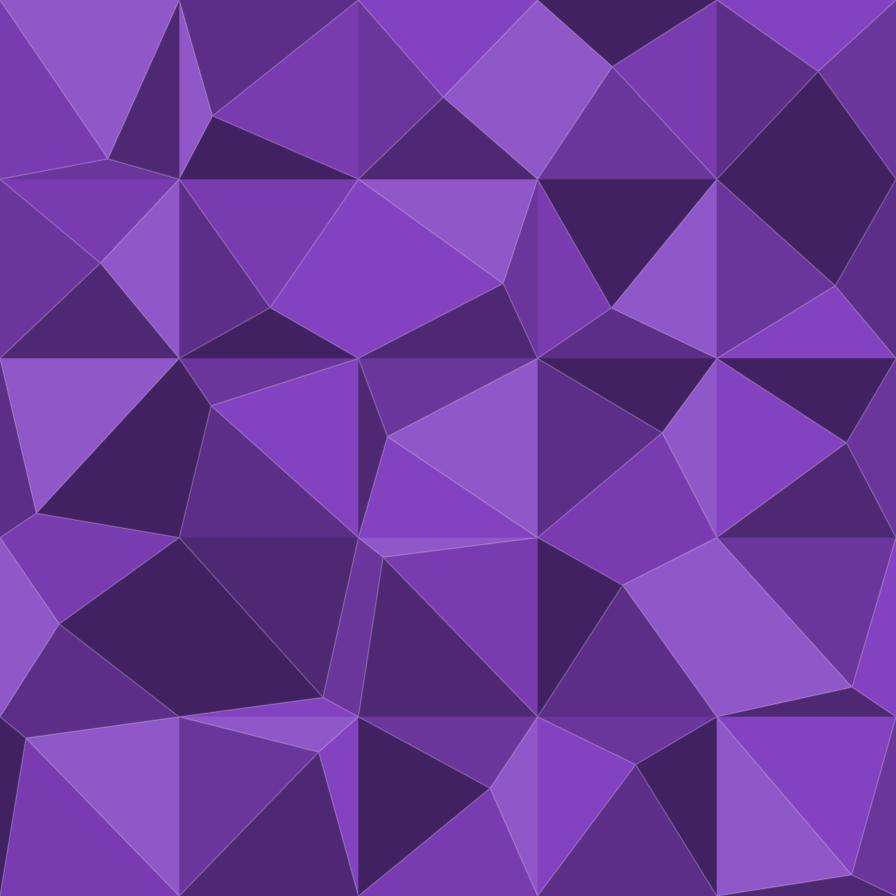
Give the GLSL for this background, as a WebGL 1 fragment shader.

```glsl
precision highp float;
// Low-poly purple facets: each grid cell is split into four flat triangles around a random point.

uniform vec2 u_resolution;

const float CELLS = 5.0;
const float SEAM_WIDTH = 0.0013;
const float SEAM_LIGHT = 0.25;
const int AA = 3;

float hash(vec2 p, float seed) {
    vec3 q = fract((p.xyx + seed * 17.31 + 5.7) * vec3(0.1031, 0.1030, 0.0973));
    q += dot(q, q.yzx + 33.33);
    return fract((q.x + q.y) * q.z);
}

float cross2(vec2 a, vec2 b) {
    return a.x * b.y - a.y * b.x;
}

float segmentDistance(vec2 p, vec2 a, vec2 b) {
    vec2 ab = b - a;
    float along = clamp(dot(p - a, ab) / dot(ab, ab), 0.0, 1.0);
    return length(p - a - ab * along);
}

// Unit-cell corners, counter-clockwise from the lower left.
vec2 corner(float i) {
    float k = mod(i, 4.0);
    return vec2(step(0.5, k) * step(k, 2.5), step(1.5, k));
}

// Seven flat purples; the thresholds set the share of each.
vec3 purple(float t) {
    vec3 c = vec3(0.26, 0.13, 0.39);
    c = mix(c, vec3(0.31, 0.155, 0.455), step(0.16, t));
    c = mix(c, vec3(0.36, 0.18, 0.53), step(0.275, t));
    c = mix(c, vec3(0.42, 0.21, 0.61), step(0.39, t));
    c = mix(c, vec3(0.47, 0.23, 0.69), step(0.56, t));
    c = mix(c, vec3(0.515, 0.26, 0.75), step(0.69, t));
    return mix(c, vec3(0.56, 0.34, 0.78), step(0.815, t));
}

// Each side takes a different quarter of the palette, in shuffled order.
float facetTone(vec2 cell, float side) {
    float own = hash(cell, side + 3.0);
    float rank = -1.0;
    for (int j = 0; j < 4; j++) {
        rank += step(hash(cell, float(j) + 3.0), own);
    }
    float offset = fract((cell.x + CELLS * cell.y) * 0.618034 + 0.37);
    return (rank + offset) * 0.25;
}

vec3 facets(vec2 uv, float seamWidth) {
    vec2 cell = floor(uv * CELLS);
    vec2 p = fract(uv * CELLS);
    vec2 apex = 0.1 + 0.8 * vec2(hash(cell, 1.0), hash(cell, 2.0));

    // Find the wedge holding p and the nearest spoke.
    float side = 0.0;
    float spoke = 1.0;
    for (int i = 0; i < 4; i++) {
        float k = float(i);
        vec2 a = corner(k);
        vec2 b = corner(k + 1.0);
        if (cross2(a - apex, p - apex) >= 0.0 && cross2(b - apex, p - apex) < 0.0) {
            side = k;
        }
        spoke = min(spoke, segmentDistance(p, apex, a));
    }

    // Faint light seam along the spokes.
    float seam = 1.0 - smoothstep(0.0, seamWidth, spoke / CELLS);
    return mix(purple(facetTone(cell, side)), vec3(1.0), SEAM_LIGHT * seam);
}

void main() {
    float size = min(u_resolution.x, u_resolution.y);
    float seamWidth = max(SEAM_WIDTH, 0.6 / size);

    // Average a small sample grid for smooth edges.
    vec3 color = vec3(0.0);
    for (int y = 0; y < AA; y++) {
        for (int x = 0; x < AA; x++) {
            vec2 shift = (vec2(float(x), float(y)) + 0.5) / float(AA) - 0.5;
            color += facets((gl_FragCoord.xy + shift) / size, seamWidth);
        }
    }
    gl_FragColor = vec4(color / float(AA * AA), 1.0);
}
```
